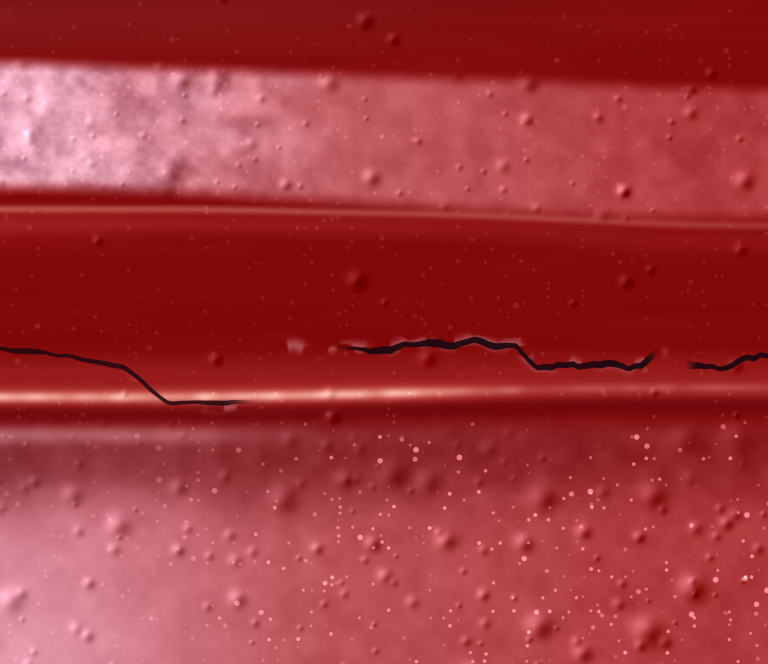
Reproduce this texture procedurally as a WebGL 2 fragment shader.

```glsl
#version 300 es
precision highp float;
uniform vec2 u_resolution;
out vec4 fragColor;

vec2 hash2(vec2 p) {
  vec3 q = fract(p.xyx * vec3(0.1031, 0.1030, 0.0973));
  q += dot(q, q.yzx + 33.33);
  return fract((q.xx + q.yz) * q.zy);
}

float noise(vec2 p) {
  vec2 i = floor(p), f = fract(p);
  f = f * f * (3.0 - 2.0 * f);
  float low = mix(hash2(i).x, hash2(i + vec2(1, 0)).x, f.x);
  float high = mix(hash2(i + vec2(0, 1)).x, hash2(i + 1.0).x, f.x);
  return mix(low, high, f.y);
}

float fbm(vec2 p) {
  float sum = 0.0, gain = 0.5;
  for (int i = 0; i < 4; i++) {
    sum += gain * noise(p);
    p = p * 2.03 + 7.1;
    gain *= 0.5;
  }
  return sum;
}

// Soft line of given half width
float line(float d, float width) {
  return exp(-d * d / (width * width));
}

// Raised paint blisters: lit at upper left, shaded at lower right
float blisters(vec2 p, float cells, float density) {
  vec2 g = p * cells, id = floor(g);
  float shade = 0.0;
  for (int j = -1; j <= 1; j++)
    for (int i = -1; i <= 1; i++) {
      vec2 cell = id + vec2(i, j), rnd = hash2(cell + cells);
      vec2 d = g - cell - 0.2 - 0.6 * hash2(cell + 51.7);
      float radius = mix(0.10, 0.27, rnd.y * rnd.y);
      float body = exp(-dot(d, d) / (radius * radius));
      shade += step(rnd.x, density) * body * dot(d, vec2(-0.8, -0.6)) / radius;
    }
  return shade;
}

// Tiny bright dust
float specks(vec2 p, float cells, float density) {
  vec2 g = p * cells, id = floor(g), rnd = hash2(id + 9.0);
  vec2 d = g - id - 0.3 - 0.4 * hash2(id + 83.0);
  float soft = cells / u_resolution.y;
  float radius = mix(0.10, 0.24, rnd.y);
  return step(rnd.x, density) * (1.0 - smoothstep(radius - soft * 0.5, radius + soft, length(d))) * rnd.y;
}

float leftCrack(float x) {
  return 0.526 + 0.022 * smoothstep(0.0, 0.17, x) + 0.06 * smoothstep(0.14, 0.235, x)
    + 0.006 * (noise(vec2(x * 55.0, 3.0)) - 0.5);
}

float rightCrack(float x) {
  float hook = smoothstep(0.825, 0.862, x) * (1.0 - smoothstep(0.862, 0.89, x));
  return 0.528 - 0.008 * smoothstep(0.45, 0.62, x) + 0.029 * smoothstep(0.66, 0.70, x)
    - 0.02 * hook - 0.008 * smoothstep(0.93, 1.0, x)
    + 0.013 * (noise(vec2(x * 34.0, 8.0)) - 0.5) + 0.005 * (noise(vec2(x * 110.0, 2.0)) - 0.5);
}

void main() {
  vec2 uv = gl_FragCoord.xy / u_resolution;
  float x = uv.x, v = 1.0 - uv.y;
  vec2 p = vec2(x * u_resolution.x / u_resolution.y, v);
  float pixel = 1.0 / u_resolution.y;
  float cloud = fbm(p * vec2(5.0, 9.0));
  float grain = fbm(p * 32.0);
  float streak = fbm(p * vec2(3.0, 45.0));

  // Deep red base
  vec3 col = vec3(0.51, 0.035, 0.035) + vec3(0.06, 0.03, 0.03) * (streak - 0.5);
  col += vec3(0.0, 0.05, 0.055) * (1.0 - smoothstep(0.0, 0.15, v)) * (1.2 - x);

  // Upper glossy band
  float top = mix(0.092, 0.134, x) + 0.006 * (cloud - 0.5);
  float bottom = mix(0.286, 0.332, smoothstep(0.0, 0.9, x));
  float band = smoothstep(top - 0.012, top + 0.018, v) * (1.0 - smoothstep(bottom - 0.022, bottom + 0.012, v));
  vec3 sheen = mix(vec3(0.92, 0.65, 0.73), vec3(0.75, 0.35, 0.37), smoothstep(0.05, 0.5, x + 0.3 * (cloud - 0.5)));
  sheen = mix(sheen, vec3(0.69, 0.23, 0.24), smoothstep(0.45, 0.95, x));
  sheen += (grain - 0.47) * mix(0.5, 0.14, smoothstep(0.1, 0.5, x));
  col = mix(col, sheen, band);

  // Thin ridge below the band, with its soft reflection
  float seam = 0.315 + 0.007 * smoothstep(0.2, 0.6, x) + 0.018 * smoothstep(0.5, 1.0, x);
  col = mix(col, vec3(0.73, 0.34, 0.30), line(v - seam, 0.006) * mix(0.85, 0.5, x));
  col += vec3(0.10, 0.08, 0.08) * line(v - seam - 0.022, 0.018) * (1.0 - 0.6 * x);

  // Lighter slope between crack and lower ridge
  float slope = smoothstep(0.515, 0.57, v) * (1.0 - smoothstep(0.595, 0.612, v));
  col = mix(col, vec3(0.62, 0.13, 0.13), slope * 0.75);

  // Lower panel
  float panelTop = smoothstep(0.615, 0.66, v);
  vec3 shadow = mix(vec3(0.53, 0.19, 0.21), vec3(0.56, 0.12, 0.13), x);
  vec3 panel = mix(vec3(0.83, 0.49, 0.55), vec3(0.73, 0.32, 0.34), smoothstep(0.0, 0.5, x));
  panel = mix(panel, vec3(0.68, 0.22, 0.23), smoothstep(0.4, 0.95, x));
  panel += vec3(0.06, 0.10, 0.11) * smoothstep(0.75, 1.0, v) * (1.0 - smoothstep(0.0, 0.4, x));
  float lit = smoothstep(0.67, 0.82, v + 0.05 * (cloud - 0.5));
  col = mix(col, mix(shadow, panel, lit) + 0.10 * (grain - 0.47), panelTop);
  col += vec3(0.17, 0.19, 0.20) * line(v - 0.655, 0.014) * (1.0 - smoothstep(0.15, 0.45, x));

  // Bright lower ridge with dark undercut
  float ridge = 0.598 - 0.014 * smoothstep(0.2, 0.9, x);
  float glow = 1.0 - 0.75 * smoothstep(0.5, 0.72, x);
  col = mix(col, vec3(0.42, 0.03, 0.05), 0.75 * line(v - ridge - 0.026, 0.014));
  col = mix(col, vec3(0.80, 0.32, 0.29), line(v - ridge, 0.013) * glow * 0.8);
  col = mix(col, vec3(0.96, 0.67, 0.61), line(v - ridge, 0.007) * glow * (0.55 + 0.6 * noise(vec2(x * 45.0, 4.0))));

  // Surface relief and dust
  float rough = max(band, panelTop * (0.35 + 0.65 * lit));
  col += vec3(0.42, 0.40, 0.44) * rough * (blisters(p, 13.0, 0.32) + 0.7 * blisters(p + 3.7, 29.0, 0.28));
  col += 0.25 * blisters(p + 1.3, 23.0, 0.08) * (1.0 - rough);
  float dust = specks(p, 95.0, 0.10) + specks(p + 5.3, 60.0, 0.05);
  col += vec3(0.38, 0.36, 0.37) * dust * (0.2 + 0.8 * panelTop * smoothstep(0.1, 0.5, x));

  // Cracks with chipped pale lips
  float yl = leftCrack(x), yr = rightCrack(x);
  float dl = (v - yl) / length(vec2(1.0, (leftCrack(x + 0.004) - yl) / 0.005));
  float dr = (v - yr) / length(vec2(1.0, (rightCrack(x + 0.004) - yr) / 0.005));
  float spanL = 1.0 - smoothstep(0.29, 0.34, x);
  float spanR = smoothstep(0.43, 0.47, x) * (1.0 - smoothstep(0.84, 0.86, x) * (1.0 - smoothstep(0.89, 0.91, x)));
  float chips = smoothstep(0.42, 0.7, noise(vec2(x * 60.0, v * 70.0)));
  float lips = line(dr + 0.002, 0.009) * smoothstep(0.29, 0.36, x) * (1.0 - smoothstep(0.86, 0.88, x));
  lips += line(dl - 0.007, 0.006) * smoothstep(0.15, 0.2, x) * spanL;
  col = mix(col, vec3(0.72, 0.38, 0.40), lips * chips * 0.75);
  float thick = 0.0015 + 0.0035 * noise(vec2(x * 28.0, 6.0));
  float gapL = (1.0 - smoothstep(thick * 0.7, thick * 0.7 + 1.5 * pixel, abs(dl))) * spanL;
  float gapR = (1.0 - smoothstep(thick, thick + 1.5 * pixel, abs(dr))) * spanR;
  col = mix(col, vec3(0.12, 0.03, 0.06), max(gapL * 0.85, gapR * 0.95));

  fragColor = vec4(clamp(col, 0.0, 1.0), 1.0);
}
```
